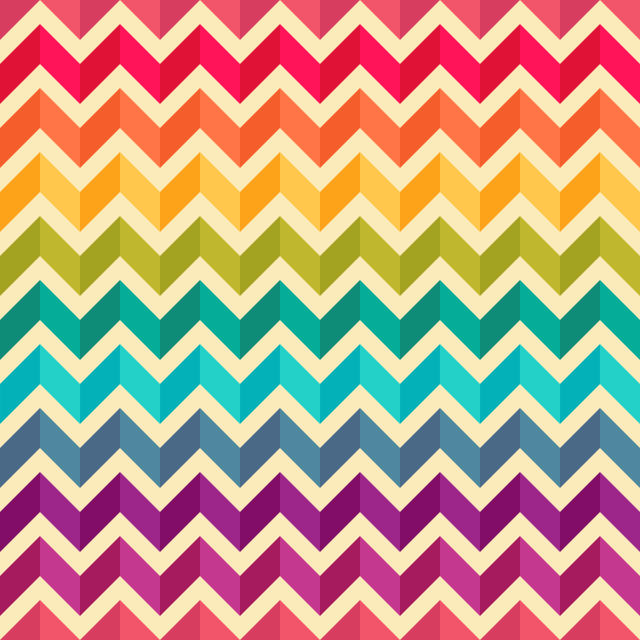
Reproduce this pattern procedurally as a three.js fragment shader.

```glsl
varying vec2 vUv;

// Ribbon colour by row from the top: shaded side to lit side
vec3 ribbonColor(float row, float lit) {
  if (row < 0.5) return mix(vec3(0.88, 0.07, 0.21), vec3(1.00, 0.08, 0.35), lit);
  if (row < 1.5) return mix(vec3(0.96, 0.37, 0.17), vec3(1.00, 0.46, 0.28), lit);
  if (row < 2.5) return mix(vec3(0.99, 0.64, 0.10), vec3(1.00, 0.78, 0.30), lit);
  if (row < 3.5) return mix(vec3(0.64, 0.64, 0.13), vec3(0.75, 0.72, 0.18), lit);
  if (row < 4.5) return mix(vec3(0.06, 0.55, 0.47), vec3(0.02, 0.68, 0.60), lit);
  if (row < 5.5) return mix(vec3(0.01, 0.70, 0.72), vec3(0.14, 0.82, 0.79), lit);
  if (row < 6.5) return mix(vec3(0.29, 0.41, 0.53), vec3(0.31, 0.53, 0.63), lit);
  if (row < 7.5) return mix(vec3(0.51, 0.05, 0.41), vec3(0.61, 0.15, 0.54), lit);
  if (row < 8.5) return mix(vec3(0.65, 0.10, 0.37), vec3(0.77, 0.22, 0.56), lit);
  return mix(vec3(0.84, 0.24, 0.37), vec3(0.95, 0.33, 0.41), lit);
}

void main() {
  // Eight folds across, ten rows down; the zigzag drops away from each peak
  float fold = vUv.x * 8.0;
  float drop = 2.0 * abs(fract(fold) - 0.5);
  float level = (1.0 - vUv.y) * 10.0 - 0.375 - 0.625 * drop;

  // Distance to the centre line of the nearest ribbon
  float centered = level - 0.3125;
  float row = floor(centered + 0.5);
  float ribbon = 1.0 - smoothstep(0.2985, 0.3265, abs(centered - row));

  // Rising halves are shaded, falling halves are lit
  float lit = smoothstep(0.242, 0.258, abs(fract(fold + 0.25) - 0.5));

  vec3 cream = vec3(0.99, 0.92, 0.73);
  gl_FragColor = vec4(mix(cream, ribbonColor(mod(row, 10.0), lit), ribbon), 1.0);
}
```
